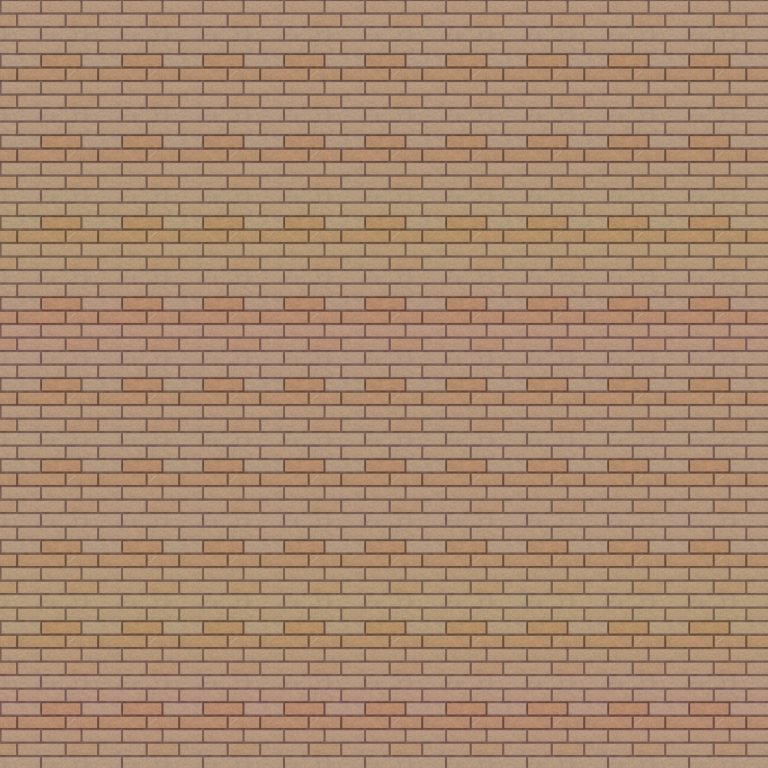
This texture is drawn by a WebGL 1 fragment shader. Its source:

```glsl
precision highp float;
// Brick wall in beige and ochre: a six-course bond repeated about 9.5 times each way.
uniform vec2 u_resolution;

const float TILES = 9.48;      // bond repeats across the canvas
const float COURSES = 6.0;     // brick courses in one repeat
const float JOINT = 0.0140;    // half width of a joint, in repeats
const vec3 BEIGE = vec3(0.70, 0.60, 0.507);
const vec3 OCHRE = vec3(0.705, 0.548, 0.418);
const vec3 MAUVE_MORTAR = vec3(0.475, 0.385, 0.355);
const vec3 BROWN_MORTAR = vec3(0.425, 0.310, 0.250);
const vec3 CHIP = vec3(0.74, 0.67, 0.60);

float hash(vec2 p) {
  vec3 q = fract(vec3(p.xyx) * 0.1031);
  q += dot(q, q.yzx + 33.33);
  return fract((q.x + q.y) * q.z);
}

// Value noise that wraps after the given number of cells.
float tileNoise(vec2 uv, vec2 cells) {
  vec2 p = uv * cells;
  vec2 i = floor(p);
  vec2 f = fract(p);
  f = f * f * (3.0 - 2.0 * f);
  vec2 a = mod(i, cells);
  vec2 b = mod(i + 1.0, cells);
  return mix(mix(hash(a), hash(vec2(b.x, a.y)), f.x),
             mix(hash(vec2(a.x, b.y)), hash(b), f.x), f.y);
}

// Start of the first brick (x) and its length (y) in a course.
vec2 courseLayout(float course) {
  if (mod(course, 2.0) > 0.5) return vec2(0.212, 0.598);
  return vec2(0.506, course == 2.0 ? 1.0 : 0.5);
}

// Amount of ochre in the first and second brick of a course.
vec2 courseTones(float course) {
  if (course < 0.5) return vec2(0.28, 0.18);
  if (course < 1.5) return vec2(0.22, 0.58);
  if (course < 2.5) return vec2(0.03);
  if (course < 3.5) return vec2(0.20, 0.14);
  if (course < 4.5) return vec2(0.95, 0.05);
  return vec2(0.82, 0.76);
}

// Soft bump around a centre, repeating every unit.
float bump(float x, float centre, float width) {
  float d = abs(fract(x - centre + 0.5) - 0.5) / width;
  return exp(-d * d);
}

float segmentDistance(vec2 p, vec2 a, vec2 b) {
  vec2 ab = b - a;
  return length(p - a - ab * clamp(dot(p - a, ab) / dot(ab, ab), 0.0, 1.0));
}

void main() {
  vec2 uv = gl_FragCoord.xy / u_resolution.y;
  uv.y = 1.0 - uv.y;
  vec2 tile = uv * TILES;
  float soft = max(0.7 * TILES / u_resolution.y, 0.006);

  // Brick under this point and distances to its joints
  float course = mod(floor(tile.y * COURSES), COURSES);
  float down = fract(tile.y * COURSES);
  vec2 layout = courseLayout(course);
  float along = fract(tile.x - layout.x);
  float second = step(layout.y, along);
  float bedDistance = min(down, 1.0 - down) / COURSES;
  float headDistance = min(min(along, 1.0 - along), abs(along - layout.y));
  float bed = smoothstep(JOINT - soft, JOINT + soft, bedDistance);
  float head = smoothstep(JOINT - soft, JOINT + soft, headDistance + 0.001);

  // Brick face: tone, mottling, grain and lit upper edge
  vec2 tones = courseTones(course);
  float tone = mix(tones.x, tones.y, second);
  float mottle = tileNoise(tile, vec2(14.0, 26.0)) - 0.5;
  float grain = tileNoise(tile, vec2(54.0)) - 0.5;
  vec3 face = mix(BEIGE, OCHRE, clamp(tone + 0.22 * mottle, 0.0, 1.0));
  face += 0.025 * mottle + 0.045 * grain;
  face += 0.022 * (0.5 - down);

  // Pale scratch on the upper left of one ochre brick
  vec2 spot = vec2(along - layout.y, down / COURSES);
  float scratch = segmentDistance(spot, vec2(0.035, 0.105), vec2(0.115, 0.038));
  float worn = (1.0 - smoothstep(0.003, 0.006 + soft, scratch)) * step(4.5, course) * second;
  face = mix(face, CHIP, 0.5 * worn);

  // Mortar, browner beside ochre bricks
  vec3 mortar = mix(MAUVE_MORTAR, BROWN_MORTAR, clamp(0.15 + tone, 0.0, 1.0));
  mortar += 0.06 * (tileNoise(tile, vec2(24.0, 12.0)) - 0.5);
  vec3 color = mix(mortar, face, bed * head);

  // Faint yellow and pink bands down the wall
  float band = uv.y / 0.49;
  color += vec3(0.0, 0.010, -0.018) * bump(band, 0.62, 0.13);
  color += vec3(0.008, -0.012, 0.004) * bump(band, 0.87, 0.11);

  gl_FragColor = vec4(clamp(color, 0.0, 1.0), 1.0);
}
```
